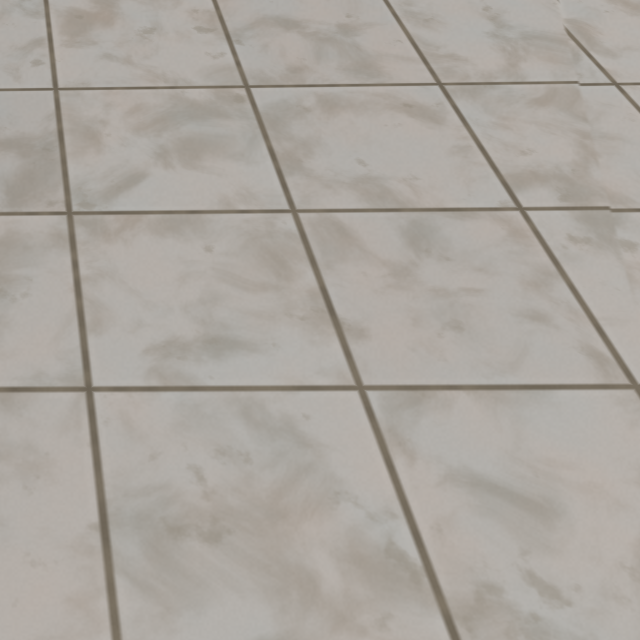
A Shadertoy shader for this texture:

```glsl
// Mottled beige stone floor tiles with brown grout, seen in perspective with a slipped seam at the right.

const vec3 PALE_STONE = vec3(0.705, 0.688, 0.667);
const vec3 BEIGE_STONE = vec3(0.632, 0.606, 0.570);
const vec3 STAIN = vec3(0.570, 0.540, 0.490);
const vec3 GROUT = vec3(0.455, 0.420, 0.365);

const vec2 GROUT_HALF_WIDTH = vec2(0.0140, 0.0125);  // in tile units
const vec2 GROUT_SOFTNESS = vec2(0.009, 0.008);
const vec2 SLIP = vec2(0.030, 0.004);                // offset beyond the seam

float hash(vec2 p) {
    vec3 q = fract(vec3(p.xyx) * 0.1031);
    q += dot(q, q.yzx + 33.33);
    return fract((q.x + q.y) * q.z);
}

float valueNoise(vec2 p) {
    vec2 cell = floor(p), f = fract(p);
    f = f * f * (3.0 - 2.0 * f);
    float low = mix(hash(cell), hash(cell + vec2(1, 0)), f.x);
    float high = mix(hash(cell + vec2(0, 1)), hash(cell + vec2(1, 1)), f.x);
    return mix(low, high, f.y);
}

float fbm(vec2 p) {
    float sum = 0.0, weight = 0.5;
    for (int octave = 0; octave < 5; octave++) {
        sum += weight * valueNoise(p);
        p = mat2(1.6, 1.2, -1.2, 1.6) * p + 17.3;
        weight *= 0.52;
    }
    return sum;
}

// Canvas position to tile coordinates on the floor plane; rows count toward the viewer.
vec2 floorPosition(vec2 p) {
    mat3 floorToCanvas = mat3(0.2965, -0.0007, -0.0053,
                              0.0055, -0.2921, -0.1472,
                              0.0872, 0.8607, 1.0);
    vec3 h = inverse(floorToCanvas) * vec3(p, 1.0);
    return h.xy / h.z;
}

vec3 stoneColor(vec2 tilePos) {
    vec2 id = floor(tilePos);
    vec2 offset = 40.0 * vec2(hash(id + 11.0), hash(id + 47.0));
    vec2 p = tilePos + offset + 20.0;

    // Cloudy mottling, bent slightly by a coarser noise
    vec2 bend = vec2(valueNoise(p * 4.0), valueNoise(p * 4.0 + 31.0));
    float cloud = fbm(p * 5.0 + bend);
    vec3 color = mix(BEIGE_STONE, PALE_STONE, smoothstep(0.18, 0.62, cloud));

    // Pink to green-grey drift and sparse stains
    float drift = fbm(p * 3.5 + 70.0) - 0.5;
    color += drift * vec3(0.035, -0.006, -0.025);
    float stain = smoothstep(0.69, 0.86, fbm(p * 7.0 + 130.0));
    color = mix(color, STAIN, 0.5 * stain);
    return color * (0.99 + 0.025 * hash(id + 5.0));
}

vec3 floorColor(vec2 tilePos, vec2 pixel) {
    vec2 lineDistance = abs(tilePos - round(tilePos));
    vec2 soft = max(GROUT_SOFTNESS, pixel * 0.8);
    vec2 grout = 1.0 - smoothstep(GROUT_HALF_WIDTH - soft, GROUT_HALF_WIDTH + soft, lineDistance);

    // Faint light lip beside each joint
    vec2 lip = exp(-pow((lineDistance - 0.032) / 0.012, vec2(2.0)));
    vec3 color = stoneColor(tilePos) + 0.010 * max(lip.x, lip.y);
    float groutTone = 0.94 + 0.14 * valueNoise(tilePos * 18.0 + 90.0);
    return mix(color, GROUT * groutTone, max(grout.x, grout.y));
}

void mainImage(out vec4 fragColor, in vec2 fragCoord) {
    vec2 p = fragCoord / iResolution.xy;
    vec2 tilePos = floorPosition(p);
    vec2 pixel = fwidth(tilePos);

    // Slanted seam between the two misaligned parts of the floor
    float seamDistance = p.x - (0.872 + 0.25 * (1.0 - p.y));
    float seam = smoothstep(-0.004, 0.004, seamDistance);
    vec3 color = mix(floorColor(tilePos, pixel),
                     floorColor(floorPosition(p + SLIP), pixel), seam);
    float seamGlow = exp(-pow(seamDistance / 0.006, 2.0)) * smoothstep(0.93, 1.0, p.y);
    color += 0.025 * seamGlow;

    // Soft room light and fine grain
    color *= 0.985 + 0.025 * p.x - 0.02 * p.y;
    color += 0.012 * (valueNoise(p * 240.0) - 0.5);
    fragColor = vec4(color, 1.0);
}
```
